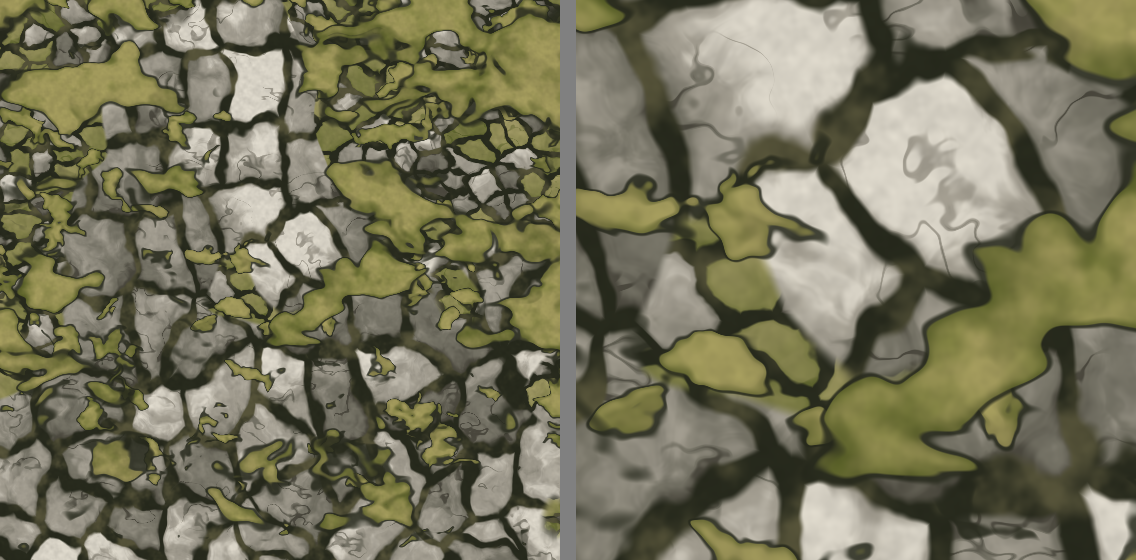
Left: the whole. Right: its middle third, enlarged.
Write a Shadertoy shader that draws this texture.

```glsl
// Pale cracked stones and small pebbles overgrown with olive moss and lichen.

const vec3 SOIL = vec3(0.15, 0.16, 0.11);
const vec3 HUMUS = vec3(0.33, 0.32, 0.22);
const vec3 SHADE_STONE = vec3(0.29, 0.28, 0.24);
const vec3 GREY_STONE = vec3(0.45, 0.44, 0.39);
const vec3 LIGHT_STONE = vec3(0.62, 0.60, 0.55);
const vec3 PALE_STONE = vec3(0.84, 0.82, 0.77);
const vec3 MOSS_GREEN = vec3(0.38, 0.41, 0.17);
const vec3 LICHEN = vec3(0.60, 0.57, 0.34);

float hash(vec2 p) {
    return fract(sin(dot(p, vec2(127.1, 311.7))) * 43758.5453);
}

vec2 hash2(vec2 p) {
    return vec2(hash(p), hash(p + 37.3));
}

float noise(vec2 p) {
    vec2 i = floor(p), f = fract(p);
    f = f * f * (3.0 - 2.0 * f);
    float low = mix(hash(i), hash(i + vec2(1, 0)), f.x);
    float high = mix(hash(i + vec2(0, 1)), hash(i + vec2(1, 1)), f.x);
    return mix(low, high, f.y);
}

float fbm(vec2 p, int octaves) {
    float sum = 0.0, total = 0.0, amp = 0.5;
    for (int i = 0; i < octaves; i++) {
        sum += amp * noise(p);
        total += amp;
        amp *= 0.5;
        p = mat2(1.6, 1.2, -1.2, 1.6) * p + 11.7;
    }
    return sum / total;
}

vec2 warp(vec2 p, float amount) {
    return (vec2(fbm(p, 3), fbm(p + 51.9, 3)) - 0.5) * amount;
}

// Voronoi cell: x = distance to border, y = random id, zw = offset from centre
vec4 cell(vec2 p) {
    vec2 base = floor(p), nearest = vec2(0), nearestId = base;
    float best = 1e3;
    for (int y = -1; y <= 1; y++)
    for (int x = -1; x <= 1; x++) {
        vec2 id = base + vec2(x, y);
        vec2 d = id + hash2(id) - p;
        if (dot(d, d) < best) {
            best = dot(d, d);
            nearest = d;
            nearestId = id;
        }
    }
    float border = 1e3;
    for (int y = -2; y <= 2; y++)
    for (int x = -2; x <= 2; x++) {
        vec2 id = nearestId + vec2(x, y);
        vec2 d = id + hash2(id) - p;
        vec2 across = d - nearest;
        if (dot(across, across) > 1e-4)
            border = min(border, dot(0.5 * (d + nearest), normalize(across)));
    }
    return vec4(border, hash(nearestId + 7.7), -nearest);
}

float segmentDistance(vec2 p, vec2 a, vec2 b) {
    vec2 ab = b - a;
    return length(p - a - ab * clamp(dot(p - a, ab) / dot(ab, ab), 0.0, 1.0));
}

vec3 stoneRamp(float tone) {
    vec3 c = mix(SHADE_STONE, GREY_STONE, smoothstep(0.0, 0.33, tone));
    c = mix(c, LIGHT_STONE, smoothstep(0.33, 0.66, tone));
    return mix(c, PALE_STONE, smoothstep(0.66, 0.95, tone));
}

// Thin dark wrinkles, 1 on a crease and 0 elsewhere
float creases(vec2 p, float width) {
    float line = 1.0 - smoothstep(0.0, width, abs(fbm(p + warp(p, 1.5), 3) - 0.5));
    return line * smoothstep(0.45, 0.65, noise(p * 0.6 + 5.0));
}

// Lays stones over the ground; gap is the half width of the cracks in cells
vec3 layStones(vec3 ground, vec2 uv, vec2 scale, float gap, float brightness, float mossiness) {
    vec2 p = uv * scale;
    vec4 c = cell(p + warp(p * 1.3, 0.7));
    float edge = c.x + 0.13 * (fbm(p * 4.0, 3) - 0.5);
    float grain = fbm(uv * vec2(34, 28) + warp(uv * 18.0, 3.0), 4) - 0.5;
    float tone = brightness + 0.55 * (c.y - 0.5) + 0.22 * c.w - 0.1 * c.z + 0.65 * grain;
    tone -= 0.4 * creases(uv * vec2(20, 24) + c.y * 30.0, 0.035);
    tone -= 0.25 * (1.0 - smoothstep(gap, gap + 0.12, edge));
    vec3 mossy = mix(MOSS_GREEN, LICHEN, clamp(tone + 0.15, 0.0, 1.0));
    float covered = mossiness * step(0.55, fract(c.y * 17.0));
    vec3 colour = mix(stoneRamp(tone), mossy, covered);
    return mix(ground, colour, smoothstep(gap, gap + 0.05, edge));
}

// Lays lobed moss patches with a dark rim and a yellower middle
vec3 layMoss(vec3 ground, vec2 uv, vec2 scale, float threshold) {
    vec2 p = uv * scale;
    float field = fbm(p + warp(p * 1.2, 1.3), 3);
    float body = smoothstep(threshold, threshold + 0.02, field);
    float rim = smoothstep(threshold - 0.05, threshold - 0.01, field);
    float middle = smoothstep(threshold, threshold + 0.11, field);
    float mottle = fbm(uv * 45.0, 3) - 0.5;
    float hue = noise(uv * 6.0 + 20.0);
    vec3 moss = mix(MOSS_GREEN, LICHEN, clamp(0.2 + 0.5 * middle + 0.5 * hue + mottle, 0.0, 1.0));
    return mix(mix(ground, SOIL, 0.85 * rim), moss * (0.88 + 0.16 * middle), body);
}

void mainImage(out vec4 fragColor, in vec2 fragCoord) {
    vec2 uv = fragCoord / iResolution.y;

    // Regions: a pale diagonal ridge, a bright foot, overgrown upper corners
    float ridge = 1.0 - smoothstep(0.03, 0.15, segmentDistance(uv, vec2(0.41, 0.97), vec2(0.54, 0.57)));
    float foot = 1.0 - smoothstep(0.02, 0.25, uv.y);
    float drift = fbm(uv * 4.0 + 3.0, 3);
    float wild = drift + 0.5 * (uv.y - 0.5) + 0.7 * abs(uv.x - 0.5) - 0.08 - 0.3 * ridge;
    wild = smoothstep(0.48, 0.72, wild);

    // Ground, then large stones giving way to pebbles
    vec3 ground = mix(SOIL, HUMUS, smoothstep(0.42, 0.75, fbm(uv * 26.0, 4)));
    float brightness = 0.52 + 0.38 * ridge + 0.22 * foot;
    vec3 large = layStones(ground, uv, vec2(9.5, 8.0), 0.055, brightness, 0.0);
    vec3 small = layStones(ground, uv + 2.0, vec2(19.0, 23.0), 0.07, 0.5, 0.85);
    float pebbly = smoothstep(0.42, 0.58, wild + 0.3 * (fbm(uv * 14.0, 2) - 0.5));
    vec3 colour = mix(large, small, pebbly);

    // Broad moss patches and scattered small tufts
    float cover = 0.07 * wild - 0.12 * ridge - 0.05 * foot;
    colour = layMoss(colour, uv + 4.0, vec2(19.0, 24.0), 0.70 - cover);
    colour = layMoss(colour, uv, vec2(9.0, 12.0), 0.65 - cover);

    // Fine surface grain
    colour *= 0.94 + 0.12 * fbm(uv * 130.0, 2);
    fragColor = vec4(colour, 1.0);
}
```
